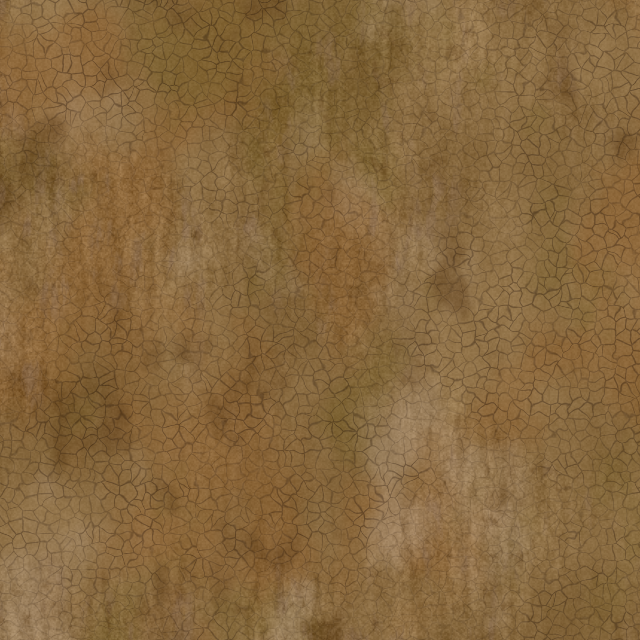
A WebGL 1 fragment shader for this texture:

```glsl
precision highp float;
// Aged ochre leather: cloudy stains, vertical wear and a net of fine cracks.

uniform vec2 u_resolution;

const vec3 OCHRE = vec3(0.538, 0.419, 0.252);
const vec3 PALE = vec3(0.660, 0.560, 0.445);
const vec3 RUST = vec3(0.560, 0.385, 0.195);
const vec3 OLIVE = vec3(0.465, 0.375, 0.170);
const vec3 UMBER = vec3(0.390, 0.265, 0.120);
const vec3 MAUVE = vec3(0.540, 0.430, 0.340);
const float CELLS = 54.0;

// Hashes without sine
float hash(vec2 p) {
  vec3 q = fract(p.xyx * 0.1031);
  q += dot(q, q.yzx + 33.33);
  return fract((q.x + q.y) * q.z);
}

vec2 hash2(vec2 p) {
  return vec2(hash(p), hash(p + vec2(57.0, 113.0)));
}

float noise(vec2 p) {
  vec2 cell = floor(p);
  vec2 f = fract(p);
  f = f * f * (3.0 - 2.0 * f);
  float low = mix(hash(cell), hash(cell + vec2(1.0, 0.0)), f.x);
  float high = mix(hash(cell + vec2(0.0, 1.0)), hash(cell + 1.0), f.x);
  return mix(low, high, f.y);
}

// Layered noise, turned at each octave to hide the lattice
float fbm(vec2 p) {
  float sum = 0.0;
  float weight = 0.5;
  for (int i = 0; i < 5; i++) {
    sum += weight * noise(p);
    p = mat2(1.6, 1.2, -1.2, 1.6) * p + 17.3;
    weight *= 0.5;
  }
  return sum / 0.97;
}

float stain(vec2 p, float start, float full) {
  return smoothstep(start, full, fbm(p));
}

// Distance to the nearest border between scattered cells
float cellBorder(vec2 p) {
  vec2 home = floor(p);
  vec2 nearest = vec2(0.0);
  float best = 8.0;
  for (int y = -1; y <= 1; y++) {
    for (int x = -1; x <= 1; x++) {
      vec2 cell = home + vec2(float(x), float(y));
      vec2 offset = cell + hash2(cell) - p;
      float d = dot(offset, offset);
      if (d < best) {
        best = d;
        nearest = offset;
      }
    }
  }
  float border = 8.0;
  for (int y = -2; y <= 2; y++) {
    for (int x = -2; x <= 2; x++) {
      vec2 cell = home + vec2(float(x), float(y));
      vec2 offset = cell + hash2(cell) - p;
      vec2 gap = offset - nearest;
      if (dot(gap, gap) > 0.0001) {
        border = min(border, dot(0.5 * (offset + nearest), normalize(gap)));
      }
    }
  }
  return border;
}

void main() {
  float side = min(u_resolution.x, u_resolution.y);
  vec2 p = gl_FragCoord.xy / side;
  float pixel = 1.0 / side;

  // Broad clouds and coloured stains, slightly taller than wide
  vec2 q = p * vec2(1.15, 0.9);
  vec3 color = OCHRE + 0.17 * (fbm(q * 6.0 + 3.0) - 0.5);
  color = mix(color, RUST, 0.55 * stain(q * 5.0 + 21.0, 0.45, 0.72));
  color = mix(color, OLIVE, 0.55 * stain(q * 6.0 + 47.0, 0.48, 0.75));
  color = mix(color, PALE, 0.62 * stain(q * 5.5 + 71.0, 0.51, 0.80));
  color = mix(color, UMBER, 0.50 * stain(q * 10.0 + 95.0, 0.61, 0.84));

  // Vertical wear, gathered in rough patches
  float worn = stain(q * 5.0 + 133.0, 0.38, 0.68);
  float streak = fbm(p * vec2(85.0, 13.0) + 9.0) - 0.5;
  color += (0.03 + 0.12 * worn) * streak;
  float scuff = stain(p * vec2(48.0, 17.0) + 61.0, 0.57, 0.78);
  color = mix(color, MAUVE, 0.45 * worn * scuff);
  float fleck = stain(p * vec2(70.0, 38.0) + 83.0, 0.62, 0.80);
  color = mix(color, UMBER, 0.35 * worn * fleck);

  // Fine cracks, bent a little and fading where the surface is worn
  vec2 bend = vec2(noise(p * 70.0), noise(p * 70.0 + 31.0)) - 0.5;
  float border = cellBorder(p * CELLS + 0.55 * bend) / CELLS;
  float crack = 1.0 - smoothstep(0.0, 0.0012 + 0.5 * pixel, border);
  float depth = mix(0.22, 0.09, worn) * (0.55 + 0.9 * noise(p * 30.0 + 5.0));
  color *= 1.0 - crack * depth * vec3(0.90, 1.0, 1.05);

  // Pitted, granular surface
  float pits = noise(p * 190.0) - 0.5;
  float grain = noise(p * 430.0 + 11.0) - 0.5;
  color += (0.018 + 0.035 * worn) * pits + (0.045 + 0.035 * worn) * grain;

  gl_FragColor = vec4(clamp(color, 0.0, 1.0), 1.0);
}
```
